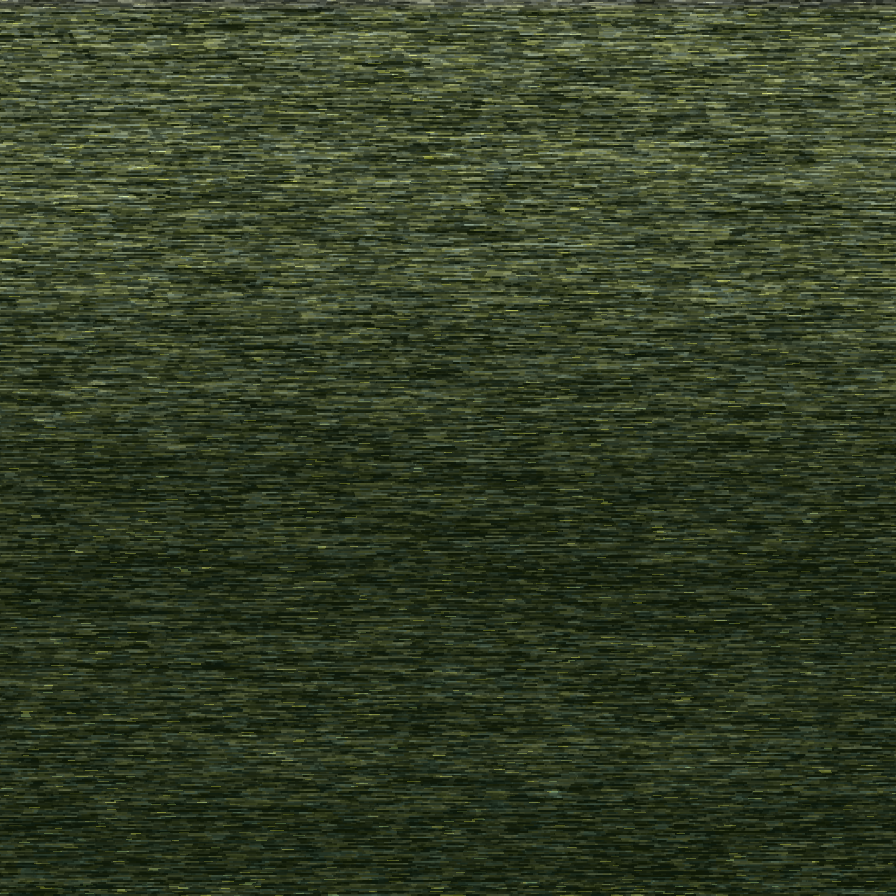
Reproduce this texture procedurally as a Shadertoy shader.

```glsl
// A dim green field of hair-thin horizontal dashes, pale olive above and dark below.
// Each thin row is split into dashes by 1D cellular noise; several dash lengths
// are layered over a vertical tone gradient, with sparse yellow-green glints.

float hash(vec3 p) {
    p = fract(p * vec3(0.1031, 0.1130, 0.0973));
    p += dot(p, p.yzx + 33.33);
    return fract((p.x + p.y) * p.z);
}

// Random value of the nearest jittered point in one row, with softened dash ends
float dashRow(float x, float row, float seed, float pixel) {
    float cell = floor(x);
    float nearDist = 9.0, nextDist = 9.0, nearValue = 0.0, nextValue = 0.0;
    for (float i = -2.0; i <= 2.0; i++) {
        vec3 id = vec3(cell + i + 50.0, row, seed);
        float dist = abs(cell + i + hash(id) - x);
        float value = hash(id + vec3(17.0, 5.0, 71.0));
        if (dist < nearDist) {
            nextDist = nearDist; nextValue = nearValue;
            nearDist = dist; nearValue = value;
        } else if (dist < nextDist) {
            nextDist = dist; nextValue = value;
        }
    }
    float own = 0.5 + 0.5 * clamp((nextDist - nearDist) / pixel, 0.0, 1.0);
    return mix(nextValue, nearValue, own);
}

// Rows of dashes; density is the number of dashes across the canvas
float dashes(vec2 p, float density, float seed) {
    float rows = 512.0;
    float pixel = 1.0 / iResolution.y;
    float y = p.y * rows - 0.5;
    float row = floor(y);
    float halfEdge = 0.5 * min(rows * pixel, 1.0);
    float blend = smoothstep(0.5 - halfEdge, 0.5 + halfEdge, y - row);
    float lower = dashRow(p.x * density, row + 3.0, seed, density * pixel);
    float upper = dashRow(p.x * density, row + 4.0, seed, density * pixel);
    return mix(lower, upper, blend);
}

// Slow, slightly wandering horizontal bands
float bands(vec2 p) {
    float y = p.y + 0.006 * sin(p.x * 5.0 + p.y * 9.0) + 0.003 * sin(p.x * 13.0 - p.y * 31.0);
    return 0.4 * sin(y * 47.0 + 1.0) + 0.35 * sin(y * 113.0 + 2.0 * sin(p.x * 3.0))
         + 0.25 * sin(y * 211.0 + 3.0 * sin(p.x * 4.0 + 1.0));
}

void mainImage(out vec4 fragColor, in vec2 fragCoord) {
    vec2 p = fragCoord / iResolution.y;

    // Vertical light: bright top, darkest below the middle, faint lift near the bottom
    float tone = mix(0.172, 0.33, smoothstep(0.3, 0.88, p.y));
    tone += 0.03 * exp(-pow((p.y - 0.2) / 0.11, 2.0));
    tone *= 1.0 + 0.11 * bands(p);

    // Layered dashes, skewed towards dark
    float longDash = dashes(p, 11.0, 1.0);
    float midDash = dashes(p, 48.0, 2.0);
    float shortDash = dashes(p, 140.0, 3.0);
    float grain = 0.35 * longDash + 0.5 * midDash * midDash + 0.32 * shortDash * shortDash;
    float light = max(tone * (0.22 + 1.75 * grain), 0.095);

    // Sparse glints, denser along the bottom rim
    float bottomRim = 1.0 - smoothstep(0.008, 0.02, p.y);
    float glint = smoothstep(0.95 - 0.12 * bottomRim, 1.0, dashes(p, 85.0, 4.0));
    light += 0.24 * glint;

    // Olive ramp, tinted dash by dash from grey-green to yellow
    vec3 color = vec3(light - 0.036, light, 0.78 * light - 0.04);
    float tint = dashes(p, 55.0, 5.0) - 0.5;
    color.b += light * 0.3 * tint - 0.09 * glint;
    color.r -= light * 0.22 * max(tint, 0.0) * (1.4 - p.y);

    // Greyer strip at the top rim
    float topRim = smoothstep(0.984, 0.998, p.y);
    color = mix(color, vec3(light * 0.95 + 0.02), 0.5 * topRim);

    fragColor = vec4(clamp(color, 0.0, 1.0), 1.0);
}
```
